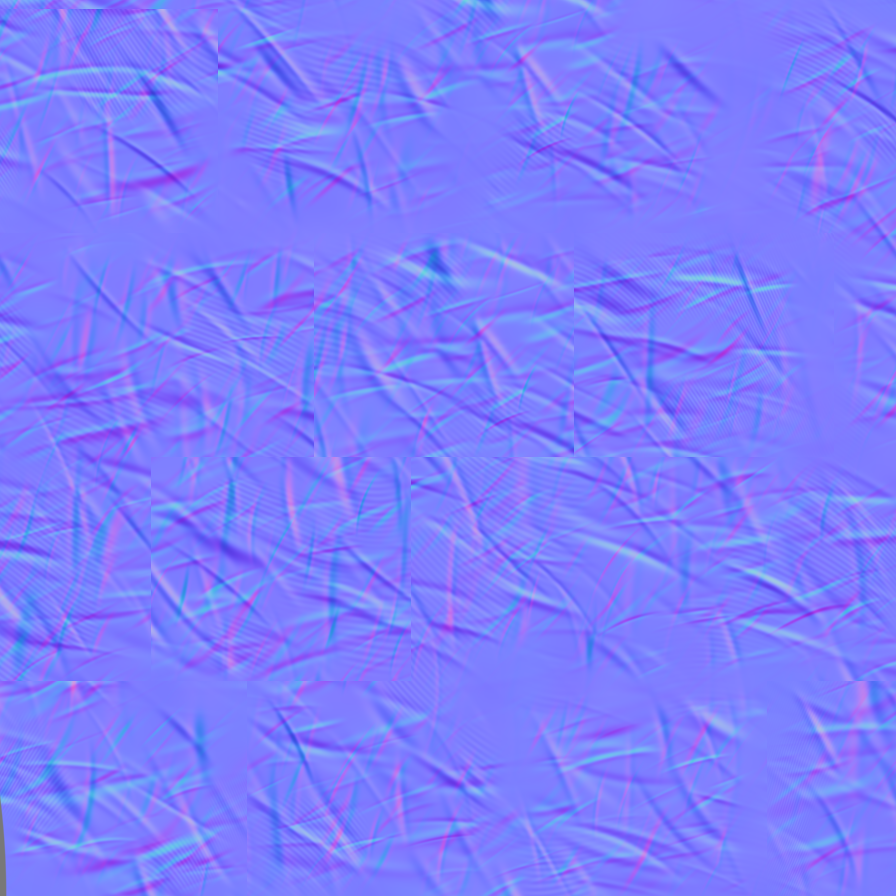
A three.js fragment shader for this texture map:

```glsl
// Tangent-space normal map of a fibrous, brushed surface: curved strokes are
// scattered on jittered grids, their slopes are summed into one normal, and
// staggered blocks leave smooth lanes and a few hard seams between patches.
#define STRENGTH 0.98
#define LONG_LAYERS 8
#define FINE_LAYERS 5
#define LONG_GRID 9.0
#define FINE_GRID 15.0
#define BEND 0.28
#define LANE_WIDTH 0.055
#define BLOCK_SIZE vec2(0.29, 0.25)
#define HATCH_PITCH 0.0065
#define HATCH_SLOPE 0.07

varying vec2 vUv;

float hash(vec2 p) {
  return fract(sin(dot(p, vec2(127.1, 311.7))) * 43758.5453);
}

vec2 hash2(vec2 p) {
  return fract(sin(vec2(dot(p, vec2(127.1, 311.7)),
                        dot(p, vec2(269.5, 183.3)))) * 43758.5453);
}

float noise(vec2 p) {
  vec2 i = floor(p), f = fract(p);
  f = f * f * (3.0 - 2.0 * f);
  return mix(mix(hash(i), hash(i + vec2(1.0, 0.0)), f.x),
             mix(hash(i + vec2(0.0, 1.0)), hash(i + vec2(1.0, 1.0)), f.x), f.y);
}

// Slope of one bent, tapered stroke; p is relative to its centre, in cells.
vec2 strokeSlope(vec2 p, float angle, vec2 size, vec2 look) {
  vec2 along = vec2(cos(angle), sin(angle));
  vec2 across = vec2(-along.y, along.x);
  float u = dot(p, along);
  float t = u / size.x;
  if (abs(t) > 1.0) return vec2(0.0);
  float bend = BEND * (look.y * 2.0 - 1.0);
  float v = (dot(p, across) - bend * u * u) / size.y;
  float taper = (1.0 - t * t) * (1.0 - t * t);
  float side = look.x < 0.5 ? -1.0 : 1.0;
  float skew = fract(look.x * 17.0) - 0.5;
  float profile = (side * v + skew) * exp(-v * v) * taper;
  return profile * (across - 2.0 * bend * u * along);
}

// One stroke per grid cell, following a slowly turning direction.
vec2 strokeLayer(vec2 p, float grid, float tilt, float spread, float seed) {
  vec2 g = p * grid + hash2(vec2(seed, 4.7));
  vec2 home = floor(g);
  vec2 slope = vec2(0.0);
  for (int y = -1; y <= 1; y++) {
    for (int x = -1; x <= 1; x++) {
      vec2 cell = home + vec2(float(x), float(y));
      vec2 jitter = hash2(cell + seed * 13.1);
      vec2 shape = hash2(cell + seed * 7.3 + 51.0);
      vec2 look = hash2(cell + seed * 3.9 + 97.0);
      vec2 c = (cell + jitter) / grid;
      float turn = sin(9.0 * c.x + seed + 2.0 * sin(8.0 * c.y + seed * 2.0));
      float angle = tilt + spread * turn + 0.4 * (shape.x - 0.5);
      vec2 size = vec2(0.5 + 0.45 * jitter.x,
                       0.027 + 0.03 * shape.y + 0.06 * pow(look.y, 6.0));
      float power = fract(shape.y * 31.0 + shape.x);
      slope += (0.2 + 0.8 * power * power)
             * strokeSlope(g - cell - jitter, angle, size, look);
    }
  }
  return slope;
}

// Brick-like blocks: xy is the block id, zw the distance to its edges.
vec4 block(vec2 p) {
  vec2 b = p / BLOCK_SIZE + vec2(0.05, 0.04);
  b.x += 0.37 * floor(b.y);
  vec2 f = fract(b);
  return vec4(floor(b), min(f, 1.0 - f) * BLOCK_SIZE);
}

void main() {
  vec2 p = vUv;

  // Some blocks take their strokes from elsewhere, which leaves hard seams.
  vec2 id = block(p).xy;
  vec2 q = p + 3.0 * step(0.78, hash(id + 5.0)) * hash2(id + 2.0);

  vec2 slope = vec2(0.0);
  for (int i = 0; i < LONG_LAYERS; i++) {
    float k = mod(float(i), 3.0);
    float tilt = k < 0.5 ? -0.1 : (k < 1.5 ? -0.55 : -1.35);
    slope += strokeLayer(q, LONG_GRID, tilt, 0.35, float(i) + 1.0);
  }
  for (int i = 0; i < FINE_LAYERS; i++) {
    slope += 0.85 * strokeLayer(q, FINE_GRID, 0.75, 0.5, float(i) + 21.0);
  }

  // Faint serration in scattered spots.
  vec2 hatchDir = normalize(vec2(0.5, 0.9 + 0.3 * sin(9.0 * q.x)));
  float phase = dot(q, hatchDir) / HATCH_PITCH + 3.0 * noise(q * 9.0);
  float spots = smoothstep(0.5, 0.8, noise(q * 13.0 + 40.0));
  slope += HATCH_SLOPE * spots * sin(6.28318 * phase) * hatchDir;

  // Smooth lanes with ragged borders along part of the block edges.
  vec2 warp = vec2(noise(p * 14.0), noise(p * 14.0 + 30.0)) - 0.5;
  vec2 edge = block(p + 0.045 * warp).zw;
  float lane = 1.0 - smoothstep(0.008, LANE_WIDTH, min(edge.x, edge.y));
  lane *= smoothstep(0.38, 0.6, noise(p * 5.0 + 11.0));
  slope *= STRENGTH * (1.0 - 0.93 * lane);
  slope += 0.07 * (vec2(noise(p * 22.0), noise(p * 22.0 + 60.0)) - 0.5);

  vec3 color = 0.5 + 0.5 * normalize(vec3(slope - vec2(0.01, 0.01), 1.0));

  // Bare grey sliver at the lower left border.
  float sliver = 0.007 * (1.0 - p.y * p.y / 0.0125);
  color = mix(color, vec3(0.47), 1.0 - smoothstep(-0.001, 0.001, p.x - sliver));
  gl_FragColor = vec4(color, 1.0);
}
```
